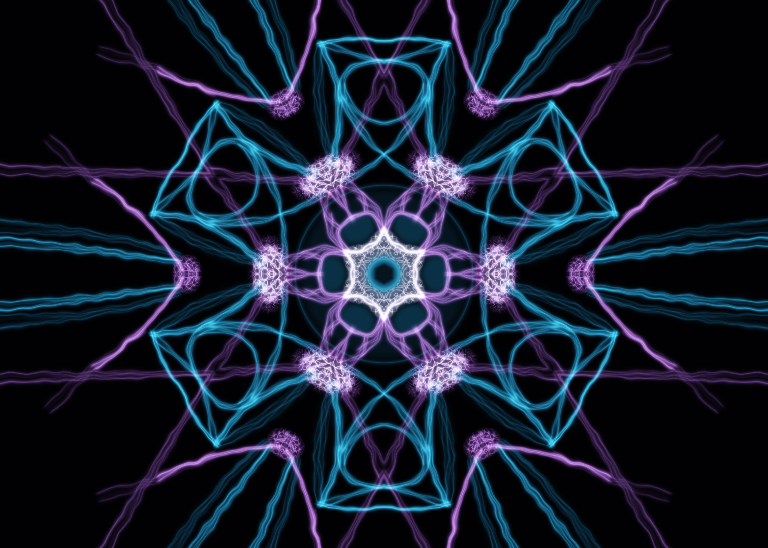
Write a WebGL 1 fragment shader that draws this background.

```glsl
precision highp float;
// Sixfold kaleidoscope of glowing blue and violet silk strands on black.
uniform vec2 u_resolution;

// Lengths are in hundredths of the canvas height.
const vec3 BACKGROUND = vec3(0.004, 0.004, 0.010);
const vec3 BLUE = vec3(0.10, 0.54, 0.80);
const vec3 VIOLET = vec3(0.60, 0.33, 0.84);
const vec3 WHITE = vec3(1.5, 1.4, 1.8);
const float SECTOR = 1.0471976;   // angle of one repeat
const float LINE = 0.17;          // falloff of one strand
const float HAZE = 0.20;          // veil between strands
const float RIPPLE = 0.55;        // waviness of the strands
const float EXPOSURE = 1.45;
const vec2 KNOT = vec2(20.6, 0.0);
const vec2 JUNCTION = vec2(36.0, 0.0);

vec2 gradientAt(vec2 cell) {
  float h = fract(sin(dot(cell, vec2(127.1, 311.7))) * 43758.5);
  return vec2(cos(h * 6.2832), sin(h * 6.2832));
}

float gradientNoise(vec2 p) {
  vec2 i = floor(p), f = fract(p);
  vec2 w = f * f * f * (f * (f * 6.0 - 15.0) + 10.0);
  vec2 x = vec2(1.0, 0.0);
  float low = mix(dot(gradientAt(i), f), dot(gradientAt(i + x), f - x), w.x);
  float high = mix(dot(gradientAt(i + x.yx), f - x.yx),
                   dot(gradientAt(i + 1.0), f - 1.0), w.x);
  return mix(low, high, w.y);
}

// Tangled filaments along the zero lines of warped noise.
float lace(vec2 p) {
  float sum = 0.0;
  for (int i = 0; i < 4; i++) {
    float k = float(i);
    vec2 q = p * (0.34 + 0.09 * k) + 17.3 * k;
    q += 0.5 * gradientNoise(q * 1.7 + 5.0);
    sum += exp(-abs(gradientNoise(q)) * 17.0);
  }
  return sum;
}

// Bundle of strands along a quadratic curve from a to c, bent by b.
float silk(vec2 p, vec2 a, vec2 b, vec2 c, float spread) {
  vec2 chord = c - a, e, g;
  float t = clamp(dot(p - a, chord) / dot(chord, chord), 0.0, 1.0);
  for (int i = 0; i < 5; i++) {
    e = p - mix(mix(a, b, t), mix(b, c, t), t);
    g = 2.0 * mix(b - a, c - b, t);
    if (i < 4) t = clamp(t + dot(e, g) / dot(g, g), 0.0, 1.0);
  }
  g = normalize(g);
  float across = g.x * e.y - g.y * e.x;
  float along = dot(g, e);
  float width = spread * mix(0.45, 1.0, t);
  float sum = 0.0;
  for (int i = 0; i < 5; i++) {
    float k = float(i);
    float offset = width * sin(k * 2.1 + a.x + t * (2.0 + k));
    sum += exp(-abs(across - offset) / LINE) * (0.75 - 0.12 * k);
  }
  float fibre = 0.65 + 0.35 * sin(across * 9.0 / (width + 0.2) + 4.0 * t);
  float veil = HAZE * fibre * exp(-across * across / (width * width + 0.05));
  return (sum + veil) * exp(-2.5 * along * along);
}

float blob(vec2 p, vec2 center, vec2 radii) {
  return 1.0 - smoothstep(0.55, 1.1, length((p - center) / radii));
}

void main() {
  vec2 p = (gl_FragCoord.xy - 0.5 * u_resolution) / u_resolution.y * 100.0;
  float r = length(p);
  float a = abs(mod(atan(p.y, p.x + 1e-5) + 0.5 * SECTOR, SECTOR) - 0.5 * SECTOR);

  // q follows the knot axis, s the loop axis between two knots.
  vec2 folded = r * vec2(cos(a), sin(a));
  vec2 wave = vec2(gradientNoise(folded * 0.33), gradientNoise(folded * 0.33 + 31.0));
  vec2 q = folded + RIPPLE * wave * smoothstep(2.0, 12.0, r);
  vec2 s = vec2(0.5 * q.x - 0.866 * q.y, 0.866 * q.x + 0.5 * q.y);
  float blue = 0.0, violet = 0.0, white = 0.0;

  // Blue loops: crown, flanks, inner oval and crossing tails.
  blue += silk(s, vec2(0.0, 42.5), vec2(6.0, 43.6), vec2(11.5, 41.8), 0.3);
  blue += 0.6 * silk(s, vec2(0.0, 38.5), vec2(5.0, 40.0), vec2(11.3, 41.8), 0.5);
  blue += silk(s, vec2(11.5, 41.8), vec2(6.0, 33.0), vec2(9.5, 20.0), 0.8);
  blue += 0.35 * silk(s, vec2(11.6, 41.6), vec2(13.0, 30.0), vec2(9.0, 20.0), 1.4);
  blue += 0.8 * silk(s, vec2(0.0, 38.8), vec2(9.0, 39.0), vec2(7.6, 32.0), 0.6);
  blue += 0.8 * silk(s, vec2(7.6, 32.0), vec2(5.5, 27.0), vec2(0.0, 21.5), 0.7);
  blue += 0.6 * silk(s, vec2(0.0, 27.5), vec2(6.0, 28.0), vec2(7.6, 34.0), 0.5);
  blue += 0.7 * silk(s, vec2(0.0, 21.5), vec2(3.0, 19.0), vec2(7.0, 17.0), 0.6);

  // Outer rays and thorny arms.
  blue += 0.9 * silk(q, vec2(38.0, 2.2), vec2(53.0, 4.6), vec2(73.0, 6.1), 0.9);
  blue += 0.32 * silk(q, vec2(37.5, 3.5), vec2(50.0, 8.0), vec2(73.0, 8.8), 1.1);
  violet += silk(q, vec2(36.8, 1.0), vec2(43.5, 11.0), vec2(52.5, 17.0), 0.45);
  violet += 0.22 * silk(q, vec2(44.0, 10.5), vec2(53.0, 16.0), vec2(61.0, 24.5), 0.9);
  violet += 0.42 * silk(q, vec2(31.6, 18.2), vec2(50.0, 18.2), vec2(73.0, 19.3), 1.0);
  violet += 0.45 * silk(q, vec2(21.5, 3.0), vec2(26.0, 11.0), vec2(31.6, 18.2), 1.1);

  // Petals around the centre.
  violet += silk(q, vec2(11.9, 0.0), vec2(12.0, 4.7), vec2(6.9, 3.9), 0.5);
  violet += 0.8 * silk(q, vec2(12.0, 0.0), vec2(14.0, 0.3), vec2(17.5, 0.5), 0.5);
  violet += 0.8 * silk(s, vec2(0.0, 8.0), vec2(0.2, 11.5), vec2(4.2, 14.2), 0.7);
  violet += 0.7 * silk(q, vec2(12.0, 3.0), vec2(14.5, 4.6), vec2(18.0, 2.0), 0.8);
  blue += 0.3 * exp(-abs(r - 16.2) / 0.25) + 0.10 * (1.0 - smoothstep(14.0, 16.5, r));
  blue += 0.16 * blob(folded, vec2(9.6, 0.0), vec2(3.0, 3.8));

  // White star with a dark blue-rimmed eye.
  float threads = lace(folded * 1.25);
  float star = 1.0 - smoothstep(-0.8, 0.8, r - mix(5.8, 8.2, a / (0.5 * SECTOR)));
  star *= smoothstep(2.5, 4.2, r);
  white += star * (0.12 + 0.38 * threads);
  white += 0.8 * silk(s, vec2(0.0, 8.0), vec2(1.0, 5.6), vec2(2.9, 5.0), 0.3);
  blue += 1.1 * exp(-abs(r - 2.7) / 0.7) * smoothstep(1.2, 2.0, folded.x);

  // Dense knots and small thorn junctions.
  float knot = blob(q, KNOT, vec2(4.0, 7.0));
  float core = blob(q, KNOT + vec2(0.2, 0.0), vec2(3.3, 5.8));
  violet += knot * (0.15 + 0.75 * threads);
  white += core * (0.08 + 0.36 * threads);
  violet += blob(q, JUNCTION, vec2(2.7, 3.6)) * (0.15 + 0.75 * threads);

  vec3 light = BLUE * blue + VIOLET * violet + WHITE * white;
  gl_FragColor = vec4(BACKGROUND + 1.0 - exp(-EXPOSURE * light), 1.0);
}
```
